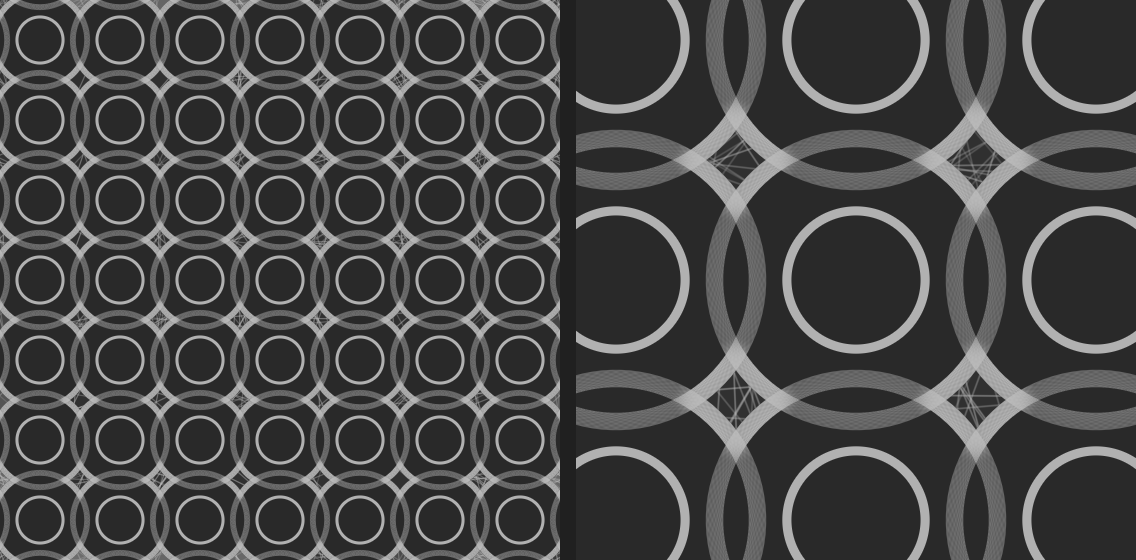
Left, the full canvas; right, a detail of the centre.
Write a WebGL 1 fragment shader that draws this pattern.

```glsl
precision highp float;

uniform vec2 u_resolution;

#define CELLS 7.0
#define INNER_RADIUS 0.288
#define INNER_HALF_WIDTH 0.019
#define BAND_INNER 0.553
#define BAND_OUTER 0.626
#define CHORDS 96.0
#define SCRATCHES 14
#define SCRATCH_HALF_WIDTH 0.003
#define GROUND vec3(0.16)
#define INK vec3(0.74)

float hash(vec3 p) {
  p = fract(p * vec3(0.1031, 0.1030, 0.0973));
  p += dot(p, p.yzx + 33.33);
  return fract((p.x + p.y) * p.z);
}

// Coverage of a shape from its signed distance, px being one pixel wide.
float fill(float dist, float px) {
  return clamp(0.5 - dist / px, 0.0, 1.0);
}

// Wide translucent band, woven from chords tangent to its inner edge.
float wovenBand(vec2 p, float px) {
  float r = length(p);
  if (r < BAND_INNER - px || r > BAND_OUTER + px) return 0.0;
  float mask = fill(BAND_INNER - r, px) * fill(r - BAND_OUTER, px);

  float angle = atan(p.y, p.x);
  float lean = acos(min(BAND_INNER / r, 1.0));
  float weave = cos(CHORDS * (angle + lean)) + cos(CHORDS * (angle - lean));

  // Dense on the diagonals, thinner where neighbouring bands form a lens.
  float diagonal = 2.0 * abs(p.x * p.y) / (r * r);
  float density = mix(0.42, 0.86, smoothstep(0.74, 0.98, diagonal));
  float outward = (r - BAND_INNER) / (BAND_OUTER - BAND_INNER);
  density += 0.05 * (0.5 - outward) + 0.03 * weave;
  return mask * clamp(density, 0.0, 1.0);
}

// Random fine lines around a corner; their number differs per corner.
float scratches(vec2 p, vec2 id, float px) {
  float amount = mix(0.1, 0.95, hash(vec3(id, 71.0)));
  float clear = 1.0;
  for (int i = 0; i < SCRATCHES; i++) {
    float k = float(i) * 4.0;
    float angle = 3.14159265 * hash(vec3(id, k + 1.0));
    float offset = 0.18 * (hash(vec3(id, k + 2.0)) - 0.5);
    float strength = 0.2 + 0.3 * hash(vec3(id, k + 3.0));
    float present = step(hash(vec3(id, k + 4.0)), amount);
    float dist = abs(dot(p, vec2(cos(angle), sin(angle))) - offset);
    float line = 1.0 - smoothstep(0.0, SCRATCH_HALF_WIDTH + px, dist);
    clear *= 1.0 - present * strength * line;
  }
  return 1.0 - clear;
}

void main() {
  float px = CELLS / min(u_resolution.x, u_resolution.y);
  vec2 grid = gl_FragCoord.xy / u_resolution * CELLS;
  vec2 cell = fract(grid) - 0.5;

  // Bands of this cell and its neighbours, and the gap they leave.
  float clear = 1.0;
  float gap = 1.0;
  for (int y = -1; y <= 1; y++) {
    for (int x = -1; x <= 1; x++) {
      vec2 p = cell - vec2(float(x), float(y));
      clear *= 1.0 - wovenBand(p, px);
      gap *= 1.0 - fill(length(p) - BAND_OUTER, px);
    }
  }

  // Worn diamonds at the corners, with a grey haze along the border.
  vec2 corner = fract(grid + 0.5) - 0.5;
  vec2 id = mod(floor(grid + 0.5), CELLS);
  float border = 1.0 - step(0.5, min(id.x, id.y));
  float haze = 0.05 + 0.45 * border * hash(vec3(id, 83.0));
  float wear = 1.0 - (1.0 - haze) * (1.0 - scratches(corner, id, px));
  clear *= 1.0 - gap * wear;

  // Small solid ring in the middle of the cell.
  float ring = fill(abs(length(cell) - INNER_RADIUS) - INNER_HALF_WIDTH, px);
  clear *= 1.0 - 0.92 * ring;

  gl_FragColor = vec4(mix(INK, GROUND, clear), 1.0);
}
```
